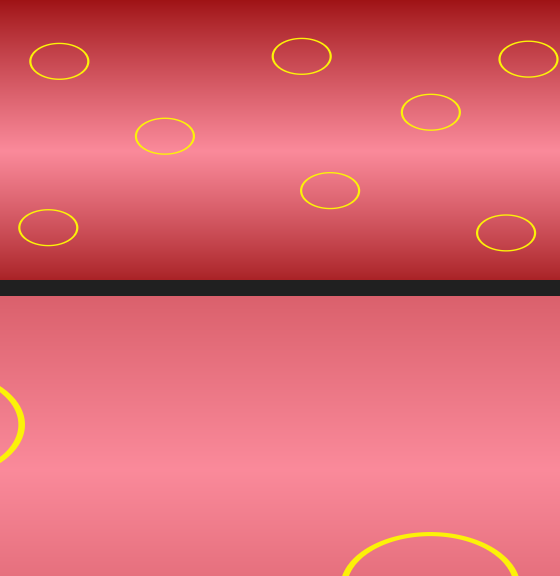
Top, the full canvas; bottom, a detail of the centre.
A WebGL 1 fragment shader for this background:

```glsl
precision mediump float;
// A red to pink satin gradient, brightest just below the middle, with thin
// yellow ellipses scattered over it. The ellipses sit on staggered rows and
// are shifted by a sine that grows stronger towards the bottom.

uniform vec2 u_resolution;

// Vertical blend from the dark edges to the pink highlight.
vec3 satin(float height) {
  float peak = 0.46;
  bool above = height > peak;
  float glow = above ? (1.0 - height) / (1.0 - peak) : height / peak;
  vec3 edge = above ? vec3(0.62, 0.07, 0.08) : vec3(0.66, 0.13, 0.145);
  return mix(edge, vec3(0.98, 0.54, 0.605), pow(max(glow, 0.0), 0.88));
}

// Coverage of an ellipse outline whose stroke is stretched with the ellipse.
float ellipseRing(vec2 p, vec2 radii, float pixel) {
  float scaled = max(length(p / radii), 0.001);
  float slope = max(length(p / (radii * radii)) / scaled, 1.0);
  return clamp(0.5 + (0.038 - abs(scaled - 1.0)) / (slope * pixel), 0.0, 1.0);
}

// Centre of one ellipse, in canvas heights.
vec2 ringCentre(float row, float column) {
  float stagger = 0.41 * mod(row, 2.0);
  vec2 base = vec2(0.23 + 0.83 * column + stagger,
                   0.79 - 0.2 * row - 0.04 * row * row);
  float sway = sin(2.2 * (row * 3.0 + column) - 13.7);
  return base + sway * (vec2(0.02, 0.01) + vec2(0.05, 0.04) * row);
}

void main() {
  float pixel = 1.0 / u_resolution.y;
  vec2 p = gl_FragCoord.xy * pixel;

  float rings = 0.0;
  for (int row = 0; row < 3; row++) {
    for (int column = 0; column < 3; column++) {
      vec2 centre = ringCentre(float(row), float(column));
      rings = max(rings, ellipseRing(p - centre, vec2(0.1035, 0.064), pixel));
    }
  }

  vec3 colour = mix(satin(p.y), vec3(0.99, 0.95, 0.03), rings);
  gl_FragColor = vec4(colour, 1.0);
}
```
